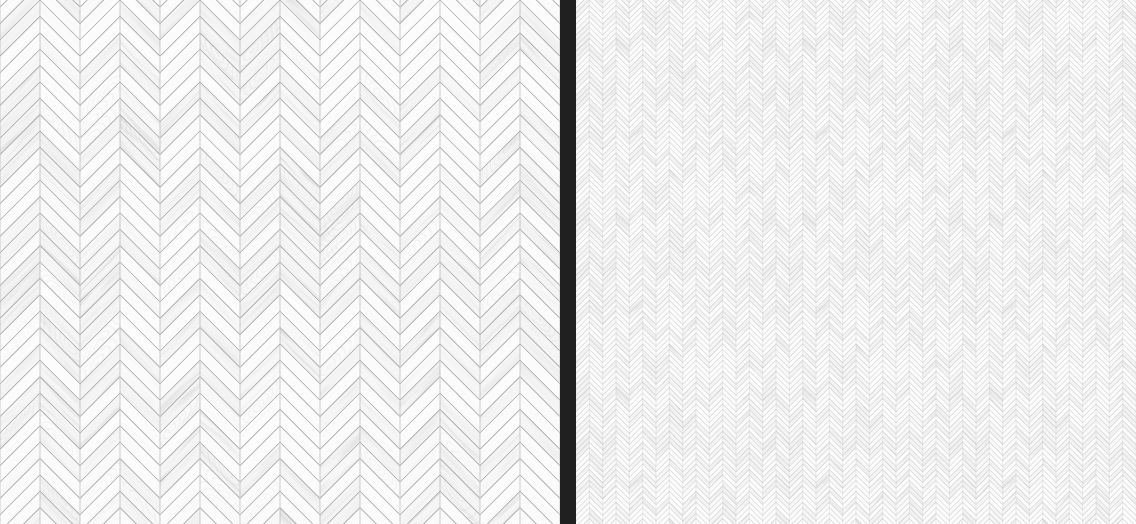
Left: one tile. Right: repeated 3 by 3.
Write a WebGL 2 fragment shader that draws this texture.

```glsl
#version 300 es
precision highp float;
// Pale chevron parquet: 14 columns of planks cut at 45 degrees, 32 planks high.
// A triangle wave shears each column into rows; every plank hashes its wrapped
// cell for its own tone, streaks and grain, then thin joints are drawn on top.
uniform vec2 u_resolution;
out vec4 fragColor;

// One unit is the width of a column; the canvas is 16 : 15.
const float COLUMNS = 14.0;
const float ROWS = 32.0;
const vec2 CANVAS = vec2(COLUMNS, COLUMNS * 15.0 / 16.0);
const float PITCH = CANVAS.y / ROWS;
const float DIAGONAL = 0.70711;

const vec3 WHITE_WOOD = vec3(0.988);
const vec3 GREY_WOOD = vec3(0.954);
const vec3 STREAK = vec3(0.865);
const vec3 JOINT = vec3(0.49);
const float JOINT_WIDTH = 0.0135;
const float SEAM_WIDTH = 0.0095;

// Integer hash of a cell, 0 to 1
float hash(vec2 cell) {
    uvec2 q = uvec2(ivec2(cell)) * uvec2(1597u, 3571u);
    uint n = (q.x ^ (q.y << 7)) * 74771u + q.y;
    n = (n ^ (n >> 15)) * 48271u;
    n = (n ^ (n >> 13)) * 69069u;
    n ^= n >> 16;
    return float(n & 65535u) / 65535.0;
}

float noise(vec2 p) {
    vec2 cell = floor(p), f = fract(p);
    f = f * f * (3.0 - 2.0 * f);
    float low = mix(hash(cell), hash(cell + vec2(1, 0)), f.x);
    float high = mix(hash(cell + vec2(0, 1)), hash(cell + vec2(1, 1)), f.x);
    return mix(low, high, f.y);
}

// Share of a pixel covered by a line whose centre is at distance d
float lineCoverage(float d, float width, float pixel) {
    float upper = min(d + 0.5 * pixel, 0.5 * width);
    float lower = max(d - 0.5 * pixel, -0.5 * width);
    return max(upper - lower, 0.0) / pixel;
}

float distanceToWhole(float x) {
    return abs(fract(x + 0.5) - 0.5);
}

// Stretched arches of grain around a knot centre
float archGrain(vec2 p, vec2 centre, float wobble) {
    float radius = length((p - centre) * vec2(2.2, 1.0)) + 0.35 * wobble;
    return smoothstep(0.35, 1.0, sin(radius * 24.0));
}

// Wood of one plank: p.x runs along it, p.y across it, both 0 to 1
vec3 plankColour(vec2 p, vec2 id) {
    float tone = hash(id + 101.0);
    float figure = hash(id + 307.0);
    float knot = hash(id + 503.0);
    vec2 shift = floor(vec2(hash(id + 701.0), hash(id + 907.0)) * 900.0);

    float bend = noise(p * vec2(2.0, 1.5) + shift);
    float across = p.y + 0.22 * bend;
    float broad = noise(vec2(p.x * 1.3, across * 4.0) + shift + 37.0);
    float fine = noise(vec2(p.x * 3.0, across * 13.0) + shift + 71.0);

    float grey = smoothstep(0.42, 0.72, tone);
    vec3 colour = mix(WHITE_WOOD, GREY_WOOD, grey * (0.75 + 0.25 * broad));

    // Soft bands, strongest on a few grey planks, and a faint fine grain
    float band = smoothstep(0.5, 0.95, broad) * (0.5 + 0.5 * fine);
    float strength = mix(0.06, 0.3 + 0.5 * smoothstep(0.6, 1.0, figure), grey);
    colour = mix(colour, STREAK, band * strength);
    colour -= (fine - 0.4) * mix(0.012, 0.024, grey);

    float arches = archGrain(p, vec2(0.2 + 0.6 * figure, tone), bend);
    return colour - 0.028 * arches * step(0.91, knot);
}

void main() {
    vec2 p = gl_FragCoord.xy / u_resolution * CANVAS;
    float pixel = CANVAS.x / u_resolution.x;

    // Valleys on even seams, peaks on odd ones
    float rise = 1.0 - abs(mod(p.x, 2.0) - 1.0);
    float row = (p.y - rise + 1.0) / PITCH;
    vec2 id = vec2(floor(p.x), mod(floor(row), ROWS));
    vec3 colour = plankColour(vec2(fract(p.x), fract(row)), id);

    // Dark joints between planks, fainter seams between columns
    float jointDistance = distanceToWhole(row) * PITCH * DIAGONAL;
    float joint = lineCoverage(jointDistance, JOINT_WIDTH, pixel);
    float seam = lineCoverage(distanceToWhole(p.x), SEAM_WIDTH, pixel);
    colour = mix(colour, JOINT, max(joint, seam));

    fragColor = vec4(clamp(colour, 0.0, 1.0), 1.0);
}
```
